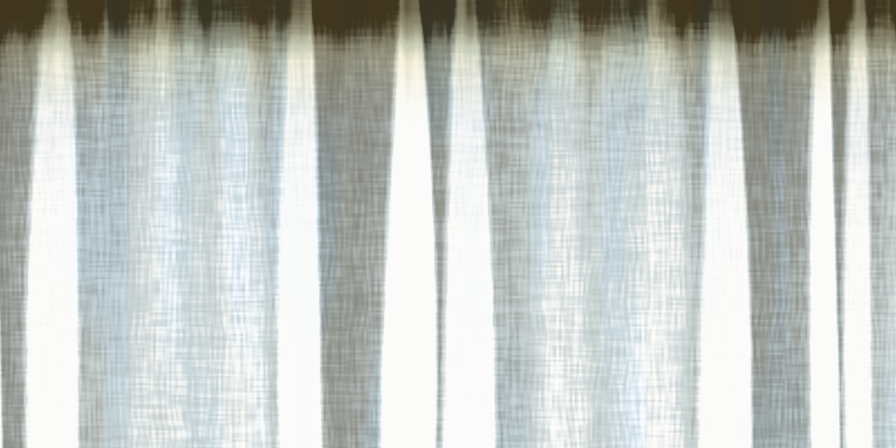
Give the GLSL for this texture, as a Shadertoy shader.

```glsl
// Backlit gathered curtain: eleven uneven bright folds with shaded valleys between.
// Fold positions, strengths and depths come from short waves of the fold number;
// woven threads, gathers and a brown heading are layered on top.

const float PI = 3.14159265;
const float FOLDS = 11.0;
const vec3 UMBER = vec3(0.25, 0.22, 0.15);
const vec3 GREY  = vec3(0.55, 0.56, 0.53);
const vec3 COOL  = vec3(0.80, 0.84, 0.84);
const vec3 WHITE = vec3(0.985, 0.985, 0.975);

float hash(vec2 p) {
    return fract(sin(dot(p, vec2(127.1, 311.7))) * 43758.5453);
}

float noise(vec2 p) {
    vec2 i = floor(p), f = fract(p);
    f = f * f * (3.0 - 2.0 * f);
    return mix(mix(hash(i), hash(i + vec2(1, 0)), f.x),
               mix(hash(i + vec2(0, 1)), hash(i + vec2(1, 1)), f.x), f.y);
}

// Uneven spacing: slow drift plus a five-fold rhythm
float foldCenter(float i) {
    float t = (i + 0.5) / FOLDS;
    return t + 0.05 * sin(PI * t)
             + 0.02 * cos(2.0 * PI * (i - 0.5) / 8.0)
             + 0.018 * sin(0.8 * PI * (i - 3.5));
}

float foldStrength(float i) {
    return 0.8 - 0.2 * cos(2.0 * PI * (i - 1.5) / 5.0);
}

float valleyLight(float i) {
    return 0.64 - 0.12 * cos(2.0 * PI * (i - 4.5) / 5.0);
}

// Brightness of the draped cloth
float drapeLight(float x, float y) {
    float base = 0.6, cover = 0.0, level = 0.0;
    float flare = mix(1.14, 0.5, y * y);
    for (float i = -1.0; i <= FOLDS; i++) {
        float c = foldCenter(i);
        float before = c - foldCenter(i - 1.0);
        float after = foldCenter(i + 1.0) - c;
        float strength = foldStrength(i);

        // Valley: darkest beside the fold, lighter toward the next one
        if (x >= c) {
            float s = clamp((x - c) / after, 0.0, 1.0);
            base = valleyLight(i + 1.0) + 0.16 * s * s;
        }

        // Lit fold: soft left flank, crisper right flank
        float halfWidth = flare * min(0.028, 0.42 * min(before, after));
        float soft = mix(0.016, 0.004, smoothstep(0.6, 0.9, strength));
        float d = abs(x - c) - halfWidth;
        float flank = x < c ? soft * 1.6 : soft;
        float band = 1.0 - smoothstep(-flank, flank * 0.5, d);
        if (band > cover) {
            cover = band;
            level = 0.62 + 0.38 * strength;
        }
    }
    return mix(base, level, cover);
}

// Crossed threads with slightly wandering warp lines
float weave(vec2 p) {
    float wander = noise(p * vec2(30.0, 9.0));
    float warp = sin(2.0 * PI * (p.x * 150.0 + 1.5 * wander));
    float fibre = noise(p * vec2(400.0, 28.0)) - 0.5;
    float weft = noise(p * vec2(45.0, 190.0)) - 0.5;
    return 0.018 * warp + 0.09 * fibre + 0.08 * weft;
}

vec3 clothColor(float light) {
    vec3 c = mix(UMBER, GREY, smoothstep(0.2, 0.55, light));
    c = mix(c, COOL, smoothstep(0.5, 0.84, light));
    return mix(c, WHITE, smoothstep(0.8, 0.97, light));
}

void mainImage(out vec4 fragColor, in vec2 fragCoord) {
    vec2 uv = fragCoord / iResolution.xy;
    vec2 p = vec2(uv.x, uv.y * iResolution.y / iResolution.x * 2.0);
    float y = uv.y;

    // Folds lean a little as they hang
    float x = uv.x + 0.003 * sin(3.0 * y + 20.0 * uv.x);
    float light = drapeLight(x, y);

    // Broad ripples and threads, fading where light floods through
    float shade = 1.0 - smoothstep(0.85, 1.0, light);
    light += 0.08 * shade * (noise(vec2(x * 55.0, y * 1.5)) - 0.5);
    light += weave(p) * mix(0.25, 1.0, shade);
    light += 0.04 * (1.0 - y) - 0.07 * smoothstep(0.4, 0.95, y);

    // Tight gathers under the dark heading
    float gather = noise(vec2(x * 95.0, y * 3.0)) - 0.5;
    light += 0.28 * gather * smoothstep(0.72, 1.0, y);
    light -= 0.48 * smoothstep(0.86, 0.99, y);

    // Cool daylight streaks and warm heading
    vec3 color = clothColor(light);
    float streak = noise(vec2(x * 38.0 + 7.0, y * 2.0));
    color += vec3(-0.025, 0.0, 0.03) * shade * smoothstep(0.45, 0.8, streak);
    color *= mix(vec3(1.0), vec3(1.0, 0.95, 0.80), smoothstep(0.72, 1.0, y));
    fragColor = vec4(clamp(color, 0.0, 1.0), 1.0);
}
```
